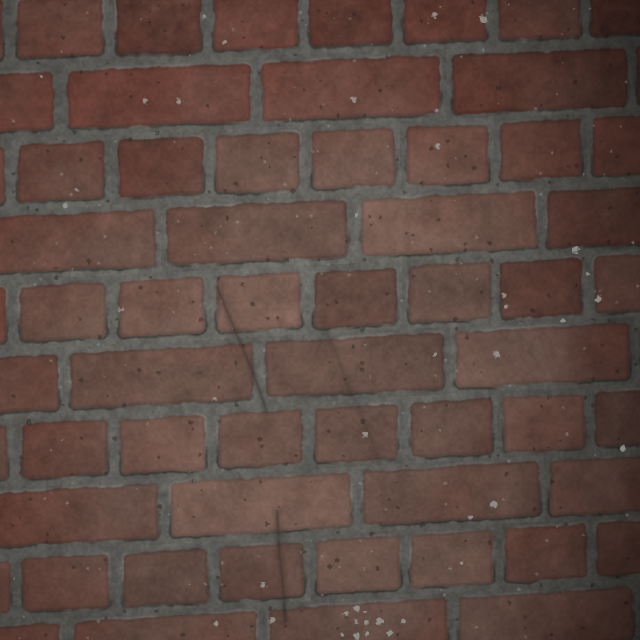
Give the GLSL for this texture, as a WebGL 2 fragment shader.

```glsl
#version 300 es
precision highp float;
// Weathered brick wall: courses of headers alternate with courses of stretchers.
// A gentle lens and tilt warp maps the canvas to brick cells; rounded boxes cut the
// mortar, and layered noise adds mottling, grime, paint flecks and uneven light.

#define JOINT 0.0098      // half width of a mortar joint
#define CORNER 0.008      // corner radius of a brick
#define ROUGHNESS 0.0052  // raggedness of brick edges
#define MOTTLE 0.26       // blotchiness of brick faces
#define GRAIN 0.17        // fine surface grain
#define VARIATION 0.20    // brightness change between bricks
#define FLECKS 0.012      // share of cells with a paint fleck

uniform vec2 u_resolution;
out vec4 outColor;

const vec3 RED_BRICK = vec3(0.385, 0.235, 0.200);
const vec3 DUSTY_BRICK = vec3(0.405, 0.315, 0.280);
const vec3 MORTAR = vec3(0.375, 0.372, 0.355);
const vec3 GRIME = vec3(0.17, 0.145, 0.13);
const vec3 PAINT = vec3(0.60, 0.61, 0.59);

float hash(vec2 p) {
  vec3 q = fract(p.xyx * 0.1031);
  q += dot(q, q.yzx + 33.33);
  return fract((q.x + q.y) * q.z);
}

float noise(vec2 p) {
  vec2 i = floor(p), f = fract(p);
  f = f * f * (3.0 - 2.0 * f);
  return mix(mix(hash(i), hash(i + vec2(1, 0)), f.x),
             mix(hash(i + vec2(0, 1)), hash(i + vec2(1, 1)), f.x), f.y);
}

float fbm(vec2 p) {
  float sum = 0.0, amp = 0.5;
  for (int i = 0; i < 4; i++) {
    sum += amp * noise(p);
    p = mat2(1.6, 1.2, -1.2, 1.6) * p + 7.3;
    amp *= 0.5;
  }
  return sum / 0.9375;
}

float roundBox(vec2 p, vec2 halfSize, float r) {
  vec2 q = abs(p) - halfSize + r;
  return length(max(q, 0.0)) + min(max(q.x, q.y), 0.0) - r;
}

float segment(vec2 p, vec2 a, vec2 b) {
  vec2 ab = b - a;
  return length(p - a - ab * clamp(dot(p - a, ab) / dot(ab, ab), 0.0, 1.0));
}

// Coverage of sparse irregular spots, at most one per grid cell
float spots(vec2 p, float cells, float share, float radius, float soft) {
  vec2 g = p * cells, id = floor(g);
  vec2 center = 0.3 + 0.4 * vec2(hash(id + 11.0), hash(id + 47.0));
  float r = radius * (0.5 + hash(id + 83.0));
  float d = length(fract(g) - center) - r + 0.3 * (noise(g * 5.0) - 0.5);
  return step(hash(id + 5.0), share) * (1.0 - smoothstep(-soft, soft, d * 1.0));
}

void main() {
  vec2 p = gl_FragCoord.xy / u_resolution;
  p.y = 1.0 - p.y;  // measured downward from the top course
  float pixel = 1.0 / min(u_resolution.x, u_resolution.y);

  // Tilted, slightly bowed courses
  float courseHeight = 0.1083 - 0.0034 * p.x;
  float bowY = (p.y - 0.53) / 0.43;
  float course = (p.y - 0.104 + 0.039 * p.x - 0.0104 * (1.0 - bowY * bowY)) / courseHeight + 1.0;
  float row = floor(course);

  // Headers are one unit wide, stretchers two, staggered every other pair
  float s = (p.x - 0.0156 - 0.012 * p.y) * 6.4;
  float column = s * (1.0 + 0.0076 * s);
  float stretcher = mod(row, 2.0);
  float span = 1.0 + stretcher;
  float shift = stretcher * (mod(row, 4.0) - 0.5 - step(2.0, mod(row, 4.0)));
  column = (column - shift) / span;
  vec2 id = vec2(floor(column), row) + 20.0;
  vec2 size = vec2(span * (0.156 - 0.0125 * p.x), courseHeight);
  vec2 local = (fract(vec2(column, course)) - 0.5) * size;

  // Ragged brick outline
  float broad = fbm(p * 9.0 + id * 3.7);
  float fine = fbm(p * 75.0);
  float grit = noise(p * 230.0);
  vec2 wobble = vec2(hash(id + 3.0), hash(id + 9.0)) - 0.5;
  float d = roundBox(local + wobble * 0.003, size * 0.5 - JOINT + 0.002 * (p.x - 0.4), CORNER);
  d += ROUGHNESS * (fine - 0.5) + 0.003 * (noise(p * 34.0) - 0.5);
  float edge = max(pixel, 0.0017);
  float brickMask = 1.0 - smoothstep(-edge, edge, d);

  // Brick face: redder near the borders, dustier toward the lower middle
  float dust = 1.0 - smoothstep(0.12, 0.62, length((p - vec2(0.46, 0.68)) * vec2(0.95, 0.85)));
  dust = clamp(dust + 0.9 * (broad - 0.5) + 0.5 * (hash(id) - 0.5) + 0.2, 0.0, 1.0);
  vec3 brick = mix(RED_BRICK, DUSTY_BRICK, dust);
  float relief = GRAIN * (1.0 + 0.6 * (1.0 - smoothstep(0.0, 0.25, p.y)));
  brick *= 1.0 + MOTTLE * (fbm(p * 24.0 + id) - 0.5) + relief * (fine - 0.5)
         + 0.5 * GRAIN * (grit - 0.5) + VARIATION * (hash(id + 31.0) - 0.5);
  brick *= 1.0 - 0.13 * smoothstep(-0.007, 0.0, d);

  // Mortar: sandy, with a dark seam beneath each brick and a paler upper lip
  vec3 mortar = MORTAR * (0.96 + 0.24 * (fine - 0.5) + 0.12 * (grit - 0.5) + 0.2 * (broad - 0.5));
  float seam = 1.0 - smoothstep(0.0, 0.0045, abs(d - 0.001));
  float below = smoothstep(-0.01, 0.03, local.y);
  mortar *= 1.0 - seam * mix(0.04, 0.34, below) * smoothstep(0.25, 0.6, noise(p * 28.0));
  vec3 color = mix(mortar, brick, brickMask);
  color += 0.06 * seam * (1.0 - below) * smoothstep(0.5, 0.75, noise(p * 22.0 + 4.0));

  // Dark runs of grime down the middle, and small pits
  vec2 bent = p + vec2(0.008 * (noise(p * 14.0) - 0.5), 0.0);
  float run = segment(bent, vec2(0.342, 0.45), vec2(0.416, 0.64));
  run = min(run, segment(bent, vec2(0.432, 0.80), vec2(0.443, 0.97)));
  float faint = segment(bent, vec2(0.50, 0.49), vec2(0.59, 0.72));
  float stain = 0.55 * exp(-run * 240.0) + 0.28 * exp(-faint * 200.0);
  color = mix(color, GRIME, stain * (0.5 + 0.8 * fine));
  color = mix(color, GRIME, 0.5 * spots(p, 75.0, 0.05, 0.17, 0.14));

  // Uneven light falling off toward the corners
  vec2 away = (p - vec2(0.38, 0.48)) * vec2(0.95, 0.85);
  float light = 1.1 - 0.95 * dot(away, away) - 0.14 * smoothstep(0.75, 1.0, p.x);
  color *= light + 0.08 * (fbm(p * 4.0) - 0.5);

  // Paint flecks, gathered near the bottom edge
  float cluster = 1.0 - smoothstep(0.03, 0.06, length((p - vec2(0.565, 0.98)) * vec2(1.0, 1.6)));
  float fleck = spots(p, 55.0, FLECKS + 0.6 * cluster, 0.22, max(0.1, 55.0 * pixel));
  fleck = max(fleck, 0.5 * spots(p + 3.0, 120.0, 0.012, 0.2, 0.2));
  color = mix(color, PAINT, 0.8 * fleck);
  outColor = vec4(color, 1.0);
}
```
